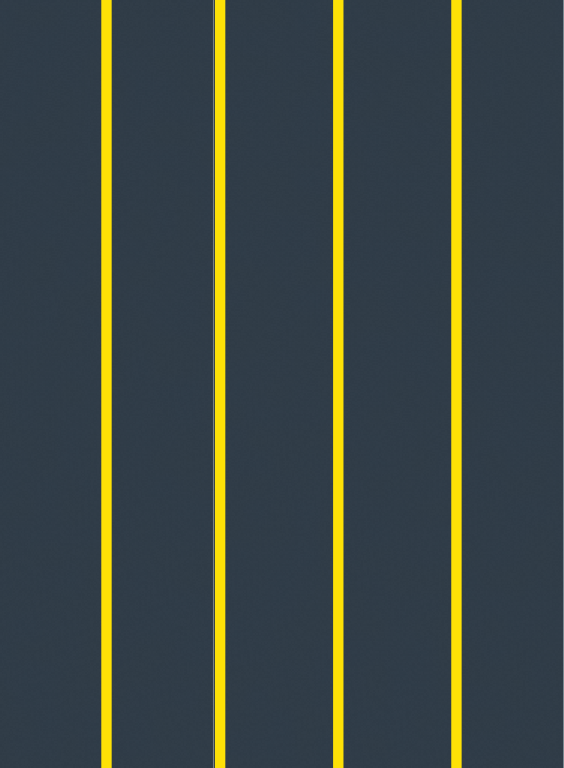
Give the GLSL for this pattern, as a Shadertoy shader.

```glsl
const vec3 SLATE = vec3(0.188, 0.236, 0.281);
const vec3 YELLOW = vec3(0.995, 0.882, 0.025);
const vec3 HAIRLINE = vec3(0.47, 0.51, 0.52);
const vec3 EDGE_TINT = vec3(0.62, 0.68, 0.70);

// Horizontal measures are fractions of the canvas width
const int STRIPE_COUNT = 4;
const float FIRST_CENTER = 0.1808;
const float STRIPE_SPACING = 0.2095;
const float FIRST_SHIFT = 0.0080;
const float STRIPE_WIDTH = 0.0184;
const float HAIRLINE_CENTER = 0.3785;
const float HAIRLINE_WIDTH = 0.0018;
const float EDGE_WIDTH = 0.0012;
const float GRAIN_CELLS = 376.0;
const float GRAIN_STRENGTH = 0.010;
const float MOTTLE_CELLS = 24.0;
const float MOTTLE_STRENGTH = 0.006;

float hash(vec2 p) {
    return fract(sin(dot(p, vec2(127.1, 311.7))) * 43758.5453);
}

float valueNoise(vec2 p) {
    vec2 cell = floor(p);
    vec2 f = fract(p);
    f = f * f * (3.0 - 2.0 * f);
    float low = mix(hash(cell), hash(cell + vec2(1.0, 0.0)), f.x);
    float high = mix(hash(cell + vec2(0.0, 1.0)), hash(cell + 1.0), f.x);
    return mix(low, high, f.y);
}

// Share of a pixel covered by a vertical band
float bandCoverage(float x, float center, float width, float pixel) {
    float left = max(center - 0.5 * width, x - 0.5 * pixel);
    float right = min(center + 0.5 * width, x + 0.5 * pixel);
    return clamp((right - left) / pixel, 0.0, 1.0);
}

void mainImage(out vec4 fragColor, in vec2 fragCoord) {
    vec2 uv = fragCoord / iResolution.x;
    float pixel = 1.0 / iResolution.x;

    // Slate ground with faint grain and bluish mottling
    float grain = hash(floor(uv * GRAIN_CELLS)) - 0.5;
    float mottle = valueNoise(uv * MOTTLE_CELLS) - 0.5;
    vec3 color = SLATE + GRAIN_STRENGTH * grain;
    color += MOTTLE_STRENGTH * mottle * vec3(-0.5, 0.0, 1.0);

    // Pale hairline beside the second stripe and along the right edge
    float hairline = bandCoverage(uv.x, HAIRLINE_CENTER, HAIRLINE_WIDTH, pixel);
    color = mix(color, HAIRLINE, hairline);
    float edge = bandCoverage(uv.x, 1.0 - 0.5 * EDGE_WIDTH, EDGE_WIDTH, pixel);
    color = mix(color, EDGE_TINT, edge);

    // Yellow stripes, the first nudged to the right
    float stripes = 0.0;
    for (int i = 0; i < STRIPE_COUNT; i++) {
        float center = FIRST_CENTER + float(i) * STRIPE_SPACING;
        center += i == 0 ? FIRST_SHIFT : 0.0;
        stripes = max(stripes, bandCoverage(uv.x, center, STRIPE_WIDTH, pixel));
    }
    color = mix(color, YELLOW, stripes);

    fragColor = vec4(color, 1.0);
}
```
